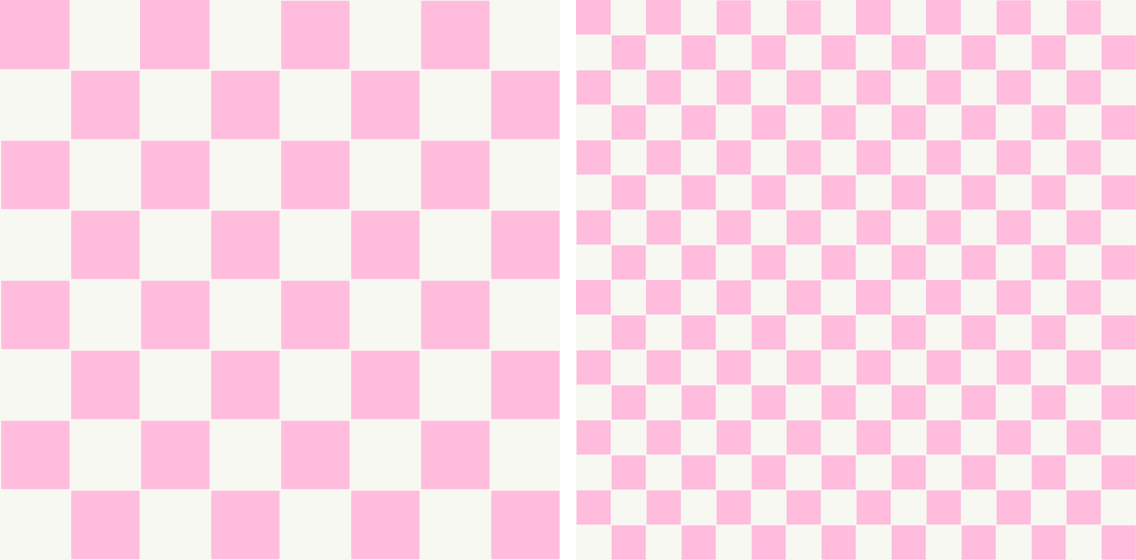
Left, the tile; right, the same tile 2 across and 2 down.
This pattern is drawn by a Shadertoy shader. Its source:

```glsl
// Pink and off-white checkerboard of 8 by 8 cells. Each pink square is an
// axis-aligned box a little smaller than its cell, leaving hairline gaps at
// the corners; two squares of the top row reach slightly further out.

#define CELLS 8.0
#define PAPER vec3(0.969, 0.973, 0.949)
#define PINK vec3(1.0, 0.737, 0.867)
#define BOX_LOW vec2(0.0177, 0.0130)
#define BOX_HIGH vec2(0.9935, 0.9896)
#define WIDE_COLUMNS 3.0

// Antialiased coverage of the box between low and high
float boxCoverage(vec2 p, vec2 low, vec2 high, vec2 pixel) {
    vec2 inside = min(p - low, high - p);
    vec2 cover = clamp(inside / pixel + 0.5, 0.0, 1.0);
    return cover.x * cover.y;
}

void mainImage(out vec4 fragColor, in vec2 fragCoord) {
    vec2 grid = fragCoord / iResolution.xy * CELLS;
    vec2 pixel = CELLS / iResolution.xy;
    vec2 cell = mod(floor(grid), CELLS);
    vec2 local = fract(grid);

    // Alternate cells hold a square
    float isPink = mod(cell.x + cell.y, 2.0);

    // The first squares of the top row fill their left and upper gaps
    float isWide = step(CELLS - 1.0, cell.y) * (1.0 - step(WIDE_COLUMNS, cell.x));
    vec2 low = vec2(BOX_LOW.x * (1.0 - isWide), BOX_LOW.y);
    vec2 high = vec2(BOX_HIGH.x, mix(BOX_HIGH.y, 1.0, isWide));

    float cover = isPink * boxCoverage(local, low, high, pixel);
    fragColor = vec4(mix(PAPER, PINK, cover), 1.0);
}
```
